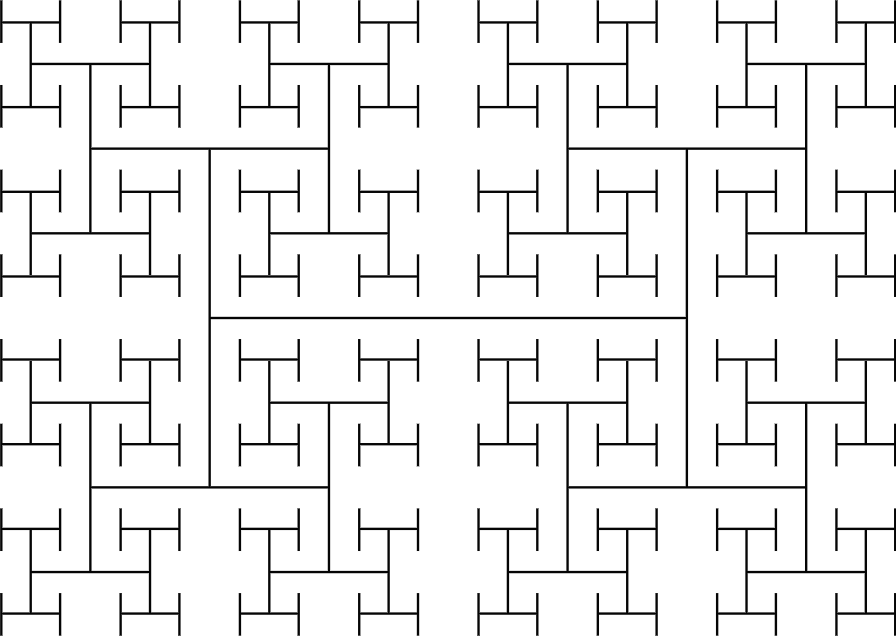
Reproduce this pattern procedurally as a WebGL 1 fragment shader.

```glsl
precision highp float;

uniform vec2 u_resolution;

// Lengths are fractions of the canvas; LINE_HALF is a fraction of its width
#define CENTER vec2(0.5003, 0.5)
#define ARM vec2(0.2663, 0.2663)
#define LEAF_ARM vec2(0.0328, 0.0335)
#define LEAF_NUDGE 0.0013
#define LINE_HALF 0.00132
#define LEVELS 4
#define INK vec3(0.02)
#define PAPER vec3(1.0)

float side(float v) {
    return v < 0.0 ? -1.0 : 1.0;
}

// Flat-ended stroke along x or y, centred on the origin
float strokeX(vec2 p, float halfLength) {
    return max(abs(p.x) - halfLength, abs(p.y) - LINE_HALF);
}

float strokeY(vec2 p, float halfLength) {
    return strokeX(p.yx, halfLength);
}

// Each level draws an H, then moves to the nearest of its four tips
float hTree(vec2 p, vec2 canvas) {
    float d = 1.0;
    float outward = side(p.y);
    vec2 arm = ARM * canvas;
    for (int i = 0; i < LEVELS; i++) {
        float nudge = 0.0;
        if (i == LEVELS - 1) {
            // Leaf crossbars sit slightly toward the middle row
            arm = LEAF_ARM * canvas;
            nudge = outward * LEAF_NUDGE * canvas.y;
        }
        d = min(d, strokeX(p + vec2(0.0, nudge), arm.x));
        p.x -= side(p.x) * arm.x;
        d = min(d, strokeY(p, arm.y));
        p.y -= side(p.y) * arm.y;
        arm *= 0.5;
    }
    return d;
}

void main() {
    vec2 canvas = u_resolution / u_resolution.x;
    vec2 p = (gl_FragCoord.xy / u_resolution - CENTER) * canvas;

    // Antialias over one pixel
    float coverage = clamp(0.5 - hTree(p, canvas) * u_resolution.x, 0.0, 1.0);
    gl_FragColor = vec4(mix(PAPER, INK, coverage), 1.0);
}
```
